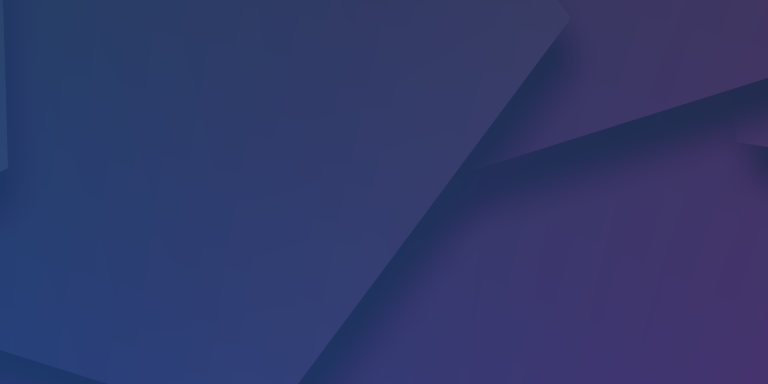
Give the GLSL for this background, as a Shadertoy shader.

```glsl
// Overlapping paper sheets in blue and violet, each dropping a soft shadow.
// A sheet is a product of half-planes; widening their edges and shifting
// them down and to the right gives its shadow. Height of the canvas is 1.

// Coverage of the half-plane dot(p, normal) < offset
float halfPlane(vec2 p, vec2 normal, float offset, float blur) {
    return 1.0 - smoothstep(-blur, blur, dot(p, normal) - offset);
}

float smallSheet(vec2 p, float blur) {
    return halfPlane(p, vec2(-0.995, -0.103), -1.974, blur)
         * halfPlane(p, vec2(-0.158, -0.987), -0.925, blur);
}

float upperSheet(vec2 p, float blur) {
    return halfPlane(p, vec2(0.2987, -0.954), -0.163, blur);
}

float largeSheet(vec2 p, float blur) {
    return halfPlane(p, vec2(0.8015, -0.598), 0.622, blur)
         * halfPlane(p, vec2(0.81, 0.586), 1.763, blur)
         * halfPlane(p, vec2(-0.3, -0.954), -0.0844, blur);
}

float leftSheet(vec2 p, float blur) {
    return halfPlane(p, vec2(0.9996, 0.0297), 0.0377, blur)
         * halfPlane(p, vec2(0.447, -0.894), -0.4935, blur);
}

// Bilinear paper colour, blue on the left and violet on the right
vec3 paperColor(vec2 uv) {
    vec3 bottom = mix(vec3(0.15, 0.255, 0.485), vec3(0.27, 0.2, 0.43), uv.x);
    vec3 top = mix(vec3(0.145, 0.245, 0.405), vec3(0.25, 0.21, 0.38), uv.x);
    return mix(bottom, top, uv.y);
}

vec3 shadowColor(vec2 uv) {
    vec3 tint = mix(vec3(0.11, 0.215, 0.4), vec3(0.135, 0.175, 0.32), uv.x);
    return tint + vec3(0.0, 0.01, 0.04) * (0.5 - uv.y);
}

// Blends towards the shadow, with a faint violet fringe where it fades
vec3 shade(vec3 color, vec3 shadow, float amount) {
    vec3 fringe = vec3(0.05, -0.02, 0.02) * amount * (1.0 - amount);
    return mix(color, shadow, amount) + fringe;
}

void mainImage(out vec4 fragColor, in vec2 fragCoord) {
    vec2 p = fragCoord / iResolution.y;
    vec2 uv = fragCoord / iResolution.xy;
    float crisp = 0.8 / iResolution.y;
    float soft = 0.08;
    vec2 shifted = p - vec2(0.035, -0.105);

    vec3 paper = paperColor(uv);
    vec3 shadow = shadowColor(uv);
    vec3 color = paper;

    // Sheets from back to front, each after its own shadow
    color = shade(color, shadow, smallSheet(shifted, soft));
    color = mix(color, paper + 0.008, smallSheet(p, crisp));

    color = shade(color, shadow, upperSheet(shifted, soft));
    color = mix(color, paper, upperSheet(p, crisp));

    color = shade(color, shadow, largeSheet(shifted, soft));
    float edgeLight = smoothstep(-0.5, 0.0, dot(p, vec2(0.8015, -0.598)) - 0.622);
    color = mix(color, paper + vec3(0.0, 0.014, 0.006) * edgeLight, largeSheet(p, crisp));

    color = shade(color, shadow, leftSheet(shifted, soft));
    color = mix(color, paper + 0.02, leftSheet(p, crisp));

    fragColor = vec4(color, 1.0);
}
```
